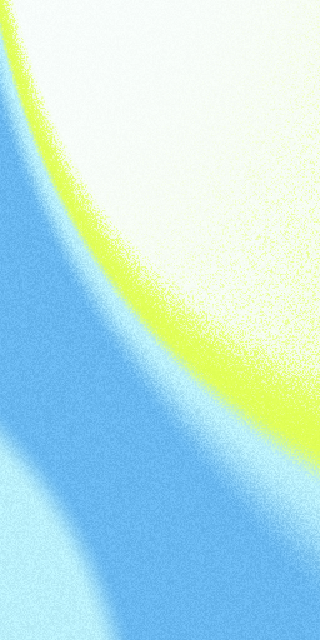
Give the GLSL for this background, as a WebGL 1 fragment shader.

```glsl
precision highp float;
// Grainy gradient: a white glow rimmed in lime and cyan sweeps over blue, with a pale disc in the corner.

uniform vec2 u_resolution;

const vec3 BLUE = vec3(0.41, 0.72, 0.94);
const vec3 CYAN = vec3(0.73, 0.94, 0.985);
const vec3 LIME = vec3(0.88, 1.0, 0.34);
const vec3 WHITE = vec3(0.97, 0.99, 0.985);
const float GRAIN_CELLS = 256.0;

// Sine-free hash, 0 to 1
float hash(vec2 cell) {
  vec3 q = fract(vec3(cell.xyx) * 0.1031);
  q += dot(q, q.yzx + 33.33);
  return fract((q.x + q.y) * q.z);
}

// Approximate signed distance to the logarithmic rim, positive above it
float rimDistance(vec2 p, float top, float scale, float shift) {
  float height = top - scale * log(1.0 + p.x / shift);
  float slope = scale / (p.x + shift);
  return (p.y - height) / sqrt(1.0 + slope * slope);
}

// The rim band widens towards the right
float rimWidth(float x) {
  return 0.04 + 0.06 * x + 0.12 * x * x;
}

// Soft disc mask, 1 inside
float softDisc(vec2 p, vec2 center, float radius, float blur) {
  return 1.0 - smoothstep(-blur, blur, length(p - center) - radius);
}

// Share of lime inside the rim: a solid band plus a long tail on the right
float limeShare(float t, float x) {
  float band = 1.0 - smoothstep(0.35, 1.8, t);
  float tail = 0.5 * x * x * exp(-0.4 * max(t, 0.0));
  return max(band, tail) + 0.1 * band * tail;
}

// Turns a share into speckles whose density follows it
float speckle(float share, float grain) {
  float dots = smoothstep(-0.3, 0.3, share - grain);
  float presence = smoothstep(0.0, 0.12, share);
  return mix(share, dots, 0.65 * presence);
}

void main() {
  // Canvas space: x spans 0 to 1, y spans 0 to 2
  vec2 p = gl_FragCoord.xy / u_resolution * vec2(1.0, 2.0);
  vec2 cell = floor(p * GRAIN_CELLS);
  float grain = hash(cell);
  float fineGrain = hash(cell + 71.0) - 0.5;

  // Distance to the rim in band widths, roughened by grain
  float t = rimDistance(p, 1.915, 0.715, 0.17) / rimWidth(p.x);
  float rough = t + 0.16 * fineGrain;

  // Blue field with the corner disc
  float disc = softDisc(p, vec2(-1.056, -0.363), 1.46, 0.055);
  vec3 color = mix(BLUE, CYAN, disc);

  // Cyan halo below the rim
  color = mix(color, CYAN, smoothstep(-1.7, -0.25, rough));

  // Lime rim dissolving into white
  vec3 glow = mix(WHITE, LIME, speckle(limeShare(t, p.x), grain));
  color = mix(color, glow, smoothstep(-0.25, 0.25, rough));

  // Film grain, stronger outside the glow
  float strength = mix(0.075, 0.02, smoothstep(-0.5, 0.5, t));
  color += fineGrain * strength;
  gl_FragColor = vec4(clamp(color, 0.0, 1.0), 1.0);
}
```
